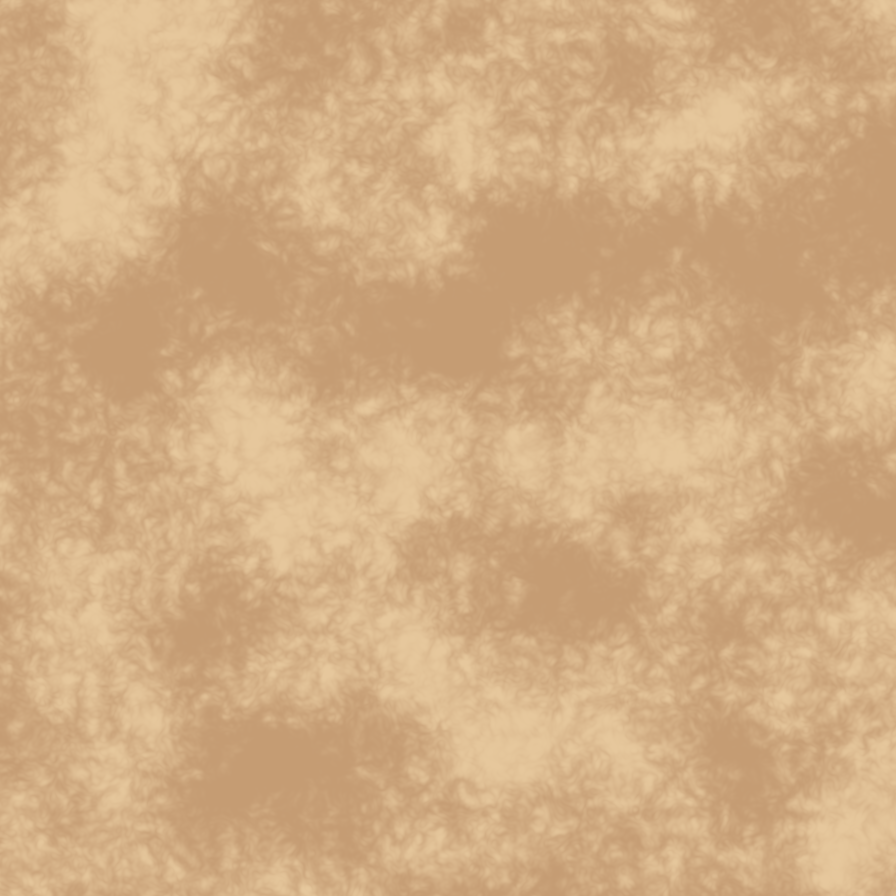
Reproduce this texture procedurally as a Shadertoy shader.

```glsl
// Mottled sandy parchment: broad tan clouds over pale cream, broken up by
// fine rounded grain. Rotated gradient noise shapes the clouds; softly folded
// gradient noise makes pale beads with thin dark creases along their borders.

#define CLOUD_SCALE 4.2
#define GRAIN_SCALE 34.0
#define GRAIN_STRENGTH 0.78
#define GRAIN_WARP 0.007
#define CREASE_SOFTNESS 0.09
#define TONE_LOW -0.48
#define TONE_HIGH 0.56
#define DARK_TAN vec3(0.772, 0.612, 0.452)
#define PALE_CREAM vec3(0.902, 0.782, 0.612)

const mat2 TURN = mat2(0.8, 0.6, -0.6, 0.8);

// Unit gradient from an integer hash of the lattice cell
vec2 cellGradient(vec2 cell) {
    uvec2 k = uvec2(ivec2(cell)) * uvec2(1597u, 3571u);
    uint h = (k.x ^ (k.y << 7)) + k.y;
    h = (h ^ (h >> 15)) * 73471u;
    h = (h ^ (h >> 13)) * 91193u;
    h ^= h >> 16;
    float angle = float(h & 65535u) / 65536.0 * 6.28319;
    return vec2(cos(angle), sin(angle));
}

// Gradient noise with quintic easing, roughly -0.7 to 0.7
float gradientNoise(vec2 p) {
    vec2 cell = floor(p), f = p - cell;
    vec2 ease = f * f * f * (f * (f * 6.0 - 15.0) + 10.0);
    vec2 right = vec2(1.0, 0.0), up = vec2(0.0, 1.0);
    float a = dot(cellGradient(cell), f);
    float b = dot(cellGradient(cell + right), f - right);
    float c = dot(cellGradient(cell + up), f - up);
    float d = dot(cellGradient(cell + 1.0), f - 1.0);
    return mix(mix(a, b, ease.x), mix(c, d, ease.x), ease.y);
}

// Broad patches with ragged, smaller islands
float clouds(vec2 p) {
    float sum = 0.0, weight = 1.0;
    p = TURN * p * CLOUD_SCALE + 17.3;
    for (int i = 0; i < 4; i++) {
        sum += weight * gradientNoise(p);
        p = TURN * p * 2.03 + 9.7;
        weight *= 0.52;
    }
    return sum;
}

// Rounded pale beads separated by dark creases
float grain(vec2 p) {
    float sum = 0.0, weight = 1.0;
    p = p * GRAIN_SCALE + 41.9;
    for (int i = 0; i < 3; i++) {
        float n = gradientNoise(p);
        sum += weight * (sqrt(n * n + CREASE_SOFTNESS * CREASE_SOFTNESS) - 0.23);
        p = TURN * p * 1.83 + 5.1;
        weight *= 0.68;
    }
    return sum;
}

void mainImage(out vec4 fragColor, in vec2 fragCoord) {
    vec2 uv = fragCoord / iResolution.y;

    // Bend the grain slightly so the beads vary in shape
    vec2 bend = vec2(gradientNoise(uv * 21.0 + 3.7), gradientNoise(uv * 21.0 + 58.2));
    float cloud = clouds(uv);
    float bead = grain(uv + GRAIN_WARP * bend);

    // Grain is strongest at patch borders and fades inside the patches
    float fade = 1.0 - 0.6 * smoothstep(0.15, 0.6, abs(cloud));
    float tone = smoothstep(TONE_LOW, TONE_HIGH, cloud + GRAIN_STRENGTH * fade * bead);

    fragColor = vec4(mix(DARK_TAN, PALE_CREAM, tone), 1.0);
}
```
